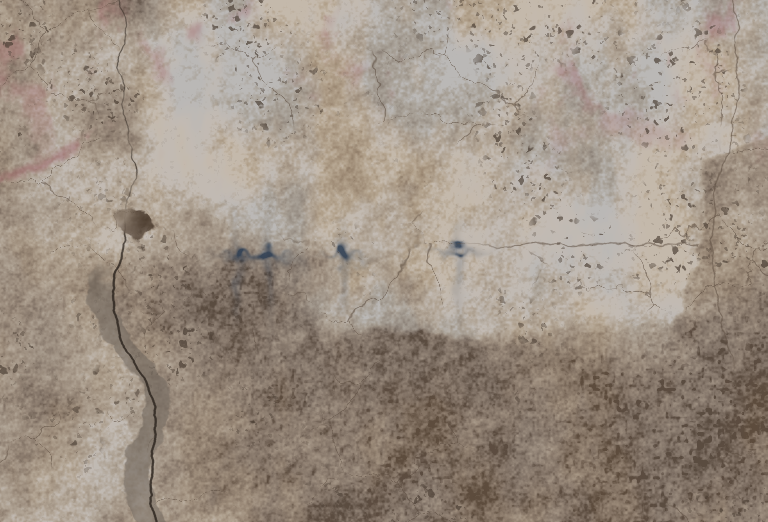
Reproduce this texture procedurally as a WebGL 2 fragment shader.

```glsl
#version 300 es
precision highp float;

#define GRAIN 0.24
#define RELIEF 0.52
#define MOTTLE 0.72
#define CHIP_SHARE 0.34
#define CRACK_WIDTH 0.0018
#define SHADOW vec3(0.36, 0.30, 0.25)
#define UMBER vec3(0.51, 0.45, 0.40)
#define CLAY vec3(0.61, 0.55, 0.49)
#define SAND vec3(0.69, 0.64, 0.58)
#define CHALK vec3(0.76, 0.73, 0.70)
#define INK vec3(0.16, 0.23, 0.32)
#define ROSE vec3(0.60, 0.37, 0.39)

uniform vec2 u_resolution;
out vec4 fragColor;

float hash(vec2 p) {
  vec3 q = fract(p.xyx * 0.1031);
  q += dot(q, q.yzx + 33.33);
  return fract((q.x + q.y) * q.z);
}

float noise(vec2 p) {
  vec2 i = floor(p), f = fract(p);
  f = f * f * (3.0 - 2.0 * f);
  return mix(mix(hash(i), hash(i + vec2(1, 0)), f.x),
             mix(hash(i + vec2(0, 1)), hash(i + 1.0), f.x), f.y);
}

// Layered noise centred on zero
float fbm(vec2 p) {
  float sum = -0.48, amp = 0.5;
  for (int i = 0; i < 5; i++) {
    sum += amp * noise(p);
    p = mat2(1.6, 1.2, -1.2, 1.6) * p + 7.3;
    amp *= 0.5;
  }
  return sum;
}

// Nearest distance, second distance, id of the nearest cell
vec3 cells(vec2 p) {
  vec3 best = vec3(9, 9, 0);
  for (int i = 0; i < 9; i++) {
    vec2 c = floor(p) + vec2(i % 3 - 1, i / 3 - 1);
    float d = distance(p, c + vec2(hash(c), hash(c + 41.7)));
    if (d < best.x) best = vec3(d, best.x, hash(c + 87.1));
    else best.y = min(best.y, d);
  }
  return best;
}

float chips(vec2 p) {
  vec3 c = cells(p + 0.6 * vec2(noise(p * 2.5), noise(p * 2.5 + 19.0)));
  float radius = 0.42 * (c.z - 1.0 + CHIP_SHARE) / CHIP_SHARE;
  return smoothstep(0.0, 0.14, radius - c.x);
}

float stroke(float d, float width) {
  float px = 1.0 / u_resolution.y;
  return 1.0 - smoothstep(width - px * 0.5, width + px, abs(d));
}

float bump(float x, float width) { return exp(-x * x / (width * width)); }

vec3 ramp(float t) {
  vec3 c = mix(SHADOW, UMBER, clamp(t * 4.0, 0.0, 1.0));
  c = mix(c, CLAY, clamp(t * 4.0 - 1.0, 0.0, 1.0));
  c = mix(c, SAND, clamp(t * 4.0 - 2.0, 0.0, 1.0));
  return mix(c, CHALK, clamp(t * 4.0 - 3.0, 0.0, 1.0));
}

void main() {
  vec2 p = gl_FragCoord.xy / u_resolution.y;
  float broad = fbm(p * 3.5 + 4.0), blotch = fbm(p * 9.0 + 31.0), rag = fbm(p * 22.0);

  // Main crack path and the panel left of it
  float side = p.x - 0.294 + 0.06 * smoothstep(0.22, 0.36, p.y) - 0.022 * bump(p.y - 0.69, 0.08)
             + 0.018 * bump(p.y - 0.45, 0.06) - 0.026 * fbm(vec2(p.y * 24.0, 3.0));
  float panel = 1.0 - smoothstep(-0.012, 0.012, side + 0.02 * rag);

  // Pale coat with a curved lower rim and a rounded right end
  float rim = p.y - 0.358 - 0.22 * pow(abs(p.x - 0.9), 2.0) + 0.035 * rag + 0.05 * broad;
  float end = 1.35 + 0.25 * smoothstep(0.68, 0.8, p.y) - 0.06 * bump(p.y - 0.4, 0.1) - p.x + 0.05 * rag;
  float start = p.x - mix(0.5, 0.26, smoothstep(0.48, 0.7, p.y)) + 0.2 * broad;
  float blur = mix(0.07, 0.006, bump(p.x - 0.82, 0.22));
  float coat = smoothstep(-blur, blur, rim) * smoothstep(-0.012, 0.012, end)
             * smoothstep(-0.04, 0.12, start) * (1.0 - panel);

  // Tone of each zone, dirt, mottling and vertical runs
  float tone = mix(0.36 + 0.17 * smoothstep(0.3, 0.6, p.y), 0.61, panel);
  tone = mix(tone, 0.88, coat);
  float dirt = bump(length((p - vec2(1.33, 0.19)) * vec2(0.75, 1)), 0.21)
             + 0.7 * bump(distance(p, vec2(0.78, 0.12)), 0.12)
             + 0.6 * bump(length((p - vec2(0.4, 0.42)) * vec2(0.5, 1)), 0.06)
             + 0.5 * bump(length((p - vec2(0.56, 0.24)) * vec2(1, 0.6)), 0.07);
  tone -= 0.3 * dirt * (1.0 - 0.8 * coat) * (0.9 + 2.2 * blotch);
  tone += MOTTLE * (0.9 * broad + 0.9 * blotch + 0.65 * rag);
  tone += 0.22 * coat * fbm(p * vec2(16, 5) + 51.0);

  // Relief lit from the upper left, fine grain and dark specks
  tone += RELIEF * (fbm(p * 55.0) - fbm(p * 55.0 + vec2(-0.22, 0.22)));
  tone += GRAIN * (noise(p * 230.0) + 0.7 * noise(p * 120.0 + 9.0) - 0.85);
  tone -= smoothstep(0.66, 0.86, noise(p * 130.0 + 23.0)) * (0.08 + 0.2 * min(dirt, 1.0)) * (1.0 - 0.6 * coat);
  vec3 color = ramp(tone);

  // Cool washes and warm ochre
  float wash = fbm(p * vec2(11, 6) + 60.0);
  color += vec3(-0.03, -0.008, 0.014) * smoothstep(-0.02, 0.18, wash) * (0.2 + 0.8 * coat);
  color += vec3(0.01, -0.004, -0.028) * smoothstep(-0.01, -0.18, wash) * (0.4 + 0.6 * coat);

  // Rose scrawl and stains
  float scrawl = bump(p.y - 0.66 - 0.45 * p.x + 0.05 * rag, 0.01) * smoothstep(0.24, 0.17, p.x);
  float stain = smoothstep(0.1, 0.24, fbm(p * vec2(13, 8) + 15.0)) * smoothstep(0.6, 0.9, p.y);
  color = mix(color, ROSE, (0.5 * scrawl + 0.4 * stain) * smoothstep(-0.2, 0.15, rag));

  // Ragged ink dabs, smaller and paler toward the right
  for (int i = 0; i < 4; i++) {
    float k = float(i);
    vec2 d = p - vec2(0.455 + 0.062 * k + 0.04 * k * (k - 1.0), 0.51 + 0.02 * k * sin(k * 3.1));
    d += 0.035 * vec2(rag, noise(p * 60.0) - 0.5);
    float dab = 0.8 * bump(length(d), 0.013 - 0.002 * k) + 0.4 * bump(d.x, 0.045) * bump(d.y, 0.01)
              + 0.25 * bump(d.x, 0.009) * bump(d.y + 0.03, 0.07);
    color = mix(color, INK, clamp(dab * (1.0 + 2.0 * rag) * (1.0 - 0.12 * k), 0.0, 0.85));
  }

  // Clustered chips in two sizes
  float cluster = smoothstep(0.0, 0.16, fbm(p * 6.0 + 77.0));
  float pits = chips(p * 52.0) * cluster + 0.8 * chips(p * 95.0 + 285.0) * (0.12 + 0.7 * cluster);
  color = mix(color, SHADOW * 0.8, 0.68 * min(pits, 1.0));

  // Hairline cracks: broken cell borders and wandering lines
  vec3 web = cells(p * vec2(5, 7) + 0.5 * vec2(blotch, rag));
  float hair = stroke((web.y - web.x) / 6.0, 0.0009) * smoothstep(0.02, 0.12, fbm(p * 6.0 + 110.0));
  hair += stroke(p.x - 1.39 - 0.025 * sin(p.y * 9.0) - 0.03 * rag, 0.0008) * smoothstep(0.25, 0.35, p.y);
  hair += stroke(p.y - 0.53 - 0.03 * rag, 0.0008) * smoothstep(0.85, 1.0, p.x) * step(0.0, end);
  color = mix(color, SHADOW, 0.55 * min(hair, 1.0));

  // Grey repair strip, main crack and the broken hollow
  float strip = 0.025 + 0.035 * rag - abs(side + 0.008 + 0.02 * sin(p.y * 17.0));
  strip = smoothstep(-0.002, 0.003, strip) * smoothstep(0.49, 0.44, p.y + 0.1 * rag);
  color = mix(color, vec3(0.47, 0.43, 0.39) + 0.15 * rag, 0.7 * strip);
  float upper = smoothstep(0.48, 0.6, p.y);
  float line = stroke(side, CRACK_WIDTH * (1.0 - 0.6 * upper));
  color = mix(color, SHADOW * 0.5, line * mix(0.85, 0.45 + rag, upper));
  float hollow = length((p - vec2(0.25, 0.565)) * vec2(0.75, 1)) + 0.06 * rag;
  vec3 rubble = mix(SHADOW, CLAY, smoothstep(0.015, -0.02, side + 0.08 * rag)) + 0.4 * rag;
  color = mix(color, rubble, 0.8 * smoothstep(0.026, 0.02, hollow));

  fragColor = vec4(color, 1);
}
```
